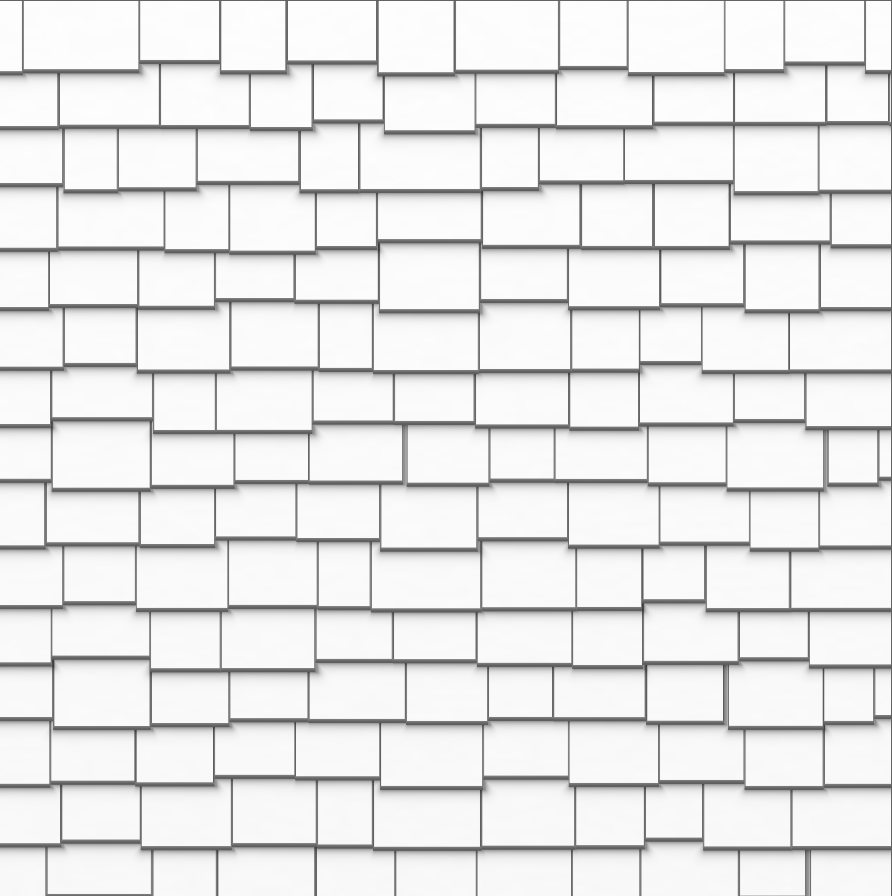
Give the GLSL for this pattern, as a WebGL 2 fragment shader.

```glsl
#version 300 es
precision highp float;
// Staggered white shingles with uneven butts, dark joints and soft shadows.

uniform vec2 u_resolution;
out vec4 fragColor;

const float ROW_PITCH = 0.0665;
const float FIRST_BUTT = 0.078;
const float COLUMN_PITCH = 0.094;
const float BUTT_THICKNESS = 0.0046;
const vec3 WHITE = vec3(0.995);
const vec3 BUTT_LIGHT = vec3(0.49);
const vec3 BUTT_DARK = vec3(0.37);

float hash(vec2 p) {
    return fract(sin(dot(p, vec2(127.1, 311.7))) * 43758.5453);
}

float noise(vec2 p) {
    vec2 i = floor(p), f = fract(p);
    f = f * f * (3.0 - 2.0 * f);
    return mix(mix(hash(i), hash(i + vec2(1.0, 0.0)), f.x),
               mix(hash(i + vec2(0.0, 1.0)), hash(i + 1.0), f.x), f.y);
}

float boxDistance(vec2 p, vec2 lo, vec2 hi) {
    vec2 q = abs(p - 0.5 * (lo + hi)) - 0.5 * (hi - lo);
    return length(max(q, 0.0)) + min(max(q.x, q.y), 0.0);
}

// Lower courses reuse four layouts, with slight shifts.
float layoutSeed(float row) {
    return row < 4.0 ? row : 4.0 + mod(row, 4.0);
}

float jointX(float column, float row) {
    float seed = layoutSeed(row);
    float jitter = 0.5 * (hash(vec2(column, seed + 3.0)) - 0.5);
    float drift = 0.08 * (hash(vec2(column, row + 41.0)) - 0.5);
    return (column + 0.5 + jitter + drift + 0.6 * hash(vec2(seed, 9.0))) * COLUMN_PITCH;
}

// Bounds of one shingle as (left, top, right, bottom), depth measured downwards.
vec4 shingleBounds(float column, float row) {
    float left = jointX(column, row);
    float right = jointX(column + 1.0, row);
    float gap = 0.004 * step(0.98, hash(vec2(column + 17.0, row)));
    float drop = 0.015 * (hash(vec2(column + 5.0, layoutSeed(row) + 23.0)) - 0.5);
    float bottom = FIRST_BUTT + row * ROW_PITCH + drop;
    return vec4(left + gap, bottom - 2.5 * ROW_PITCH, right, bottom);
}

vec3 shingleColor(vec2 p, vec4 bounds, float id, float px) {
    float side = min(p.x - bounds.x, bounds.z - p.x);
    float butt = bounds.w - p.y;
    float tone = 1.0 - 0.018 * p.y - 0.008 * noise(p * vec2(60.0, 140.0) + id);
    vec3 color = WHITE * tone;

    // Side joint
    float halfWidth = mix(0.0009, 0.0016, hash(vec2(id, 2.0)));
    float joint = 1.0 - smoothstep(halfWidth - 0.5 * px, halfWidth + 0.5 * px, side);
    color = mix(color, vec3(mix(0.36, 0.52, hash(vec2(id, 7.0)))), joint);

    // Thick lower edge
    float edge = 1.0 - smoothstep(BUTT_THICKNESS - 0.5 * px, BUTT_THICKNESS + 0.5 * px, butt);
    vec3 edgeColor = mix(BUTT_DARK, BUTT_LIGHT, smoothstep(0.001, BUTT_THICKNESS, butt));
    return mix(color, edgeColor, edge);
}

// Shadow a course casts, then its shingles on top.
vec3 paintCourse(vec3 color, vec2 p, float row, float px) {
    float firstColumn = floor(p.x / COLUMN_PITCH) - 3.0;
    float nearest = 1.0;
    for (int i = 0; i < 5; i++) {
        vec4 b = shingleBounds(firstColumn + float(i), row);
        nearest = min(nearest, boxDistance(p - vec2(0.002, 0.0), b.xy, b.zw));
    }
    color *= 1.0 - 0.42 * exp(-max(nearest, 0.0) / 0.0042);

    for (int i = 0; i < 5; i++) {
        float column = firstColumn + float(i);
        vec4 b = shingleBounds(column, row);
        float cover = 1.0 - smoothstep(-0.5 * px, 0.5 * px, boxDistance(p, b.xy, b.zw));
        color = mix(color, shingleColor(p, b, column + 31.0 * row, px), cover);
    }
    return color;
}

void main() {
    vec2 uv = gl_FragCoord.xy / u_resolution;
    vec2 p = vec2(uv.x, 1.0 - uv.y);
    float px = 1.0 / min(u_resolution.x, u_resolution.y);

    // Upper courses overlap the ones below.
    float course = floor((p.y - FIRST_BUTT) / ROW_PITCH) + 1.0;
    vec3 color = WHITE;
    for (int i = 1; i >= -1; i--) {
        float row = course + float(i);
        if (row >= 0.0) color = paintCourse(color, p, row, px);
    }

    // Thin frame line along the top and right
    float border = min(p.y, 1.0 - p.x);
    color = mix(BUTT_DARK, color, smoothstep(0.001 - 0.5 * px, 0.001 + 0.5 * px, border));
    fragColor = vec4(color, 1.0);
}
```
